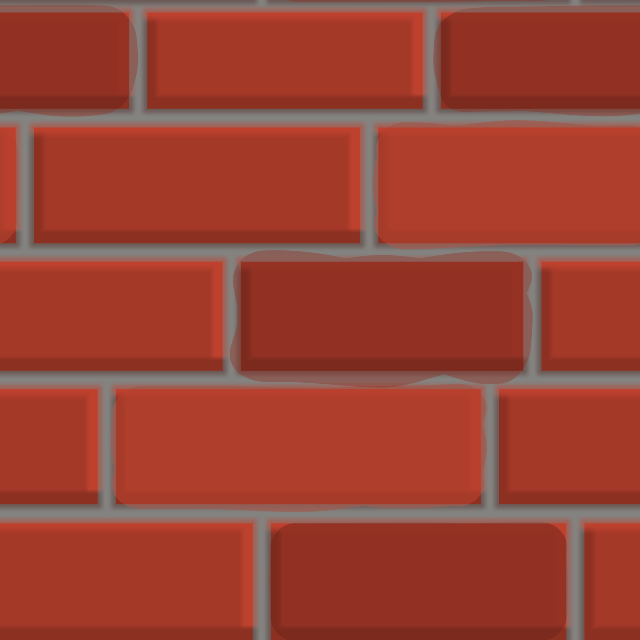
This pattern is drawn by a three.js fragment shader. Its source:

```glsl
// Seamless brick wall: five uneven courses, each one plain and one tinted brick.
// Every brick is a box with soft bevels that spill onto the mortar; tinted bricks
// also carry a wobbly stain, dark and bright on alternate courses.

varying vec2 vUv;

const int COURSES = 5;
const float JOINT = 0.0284;       // width of the upright mortar joints
const float EDGE = 0.0009;        // edge smoothing
const float SPILL = 0.0135;       // reach of the bevel outside a brick
const float STAIN_ROUND = 0.042;  // corner radius of a stain
const float STAIN_ON_MORTAR = 0.42;
const float LIGHT_SPILL = 0.50;
const float SHADE_SPILL = 0.48;
const float FACE_SHADE = 0.15;
const vec2 STAIN_WAVES = vec2(6.0, 13.0);

const vec3 MORTAR = vec3(0.515, 0.512, 0.502);
const vec3 PLAIN = vec3(0.645, 0.222, 0.157);
const vec3 DARK = vec3(0.572, 0.192, 0.137);
const vec3 BRIGHT = vec3(0.692, 0.243, 0.171);
const vec3 LIGHT = vec3(0.745, 0.255, 0.182);
const vec3 SHADOW = vec3(0.32, 0.19, 0.17);

// Share of the highlight (x) and shade (y) that shows through each stain
const vec2 DARK_RELIEF = vec2(0.08, 1.0);
const vec2 BRIGHT_RELIEF = vec2(0.6, 0.35);

float hash(vec2 p) {
  vec3 q = fract(p.xyx * 0.1031);
  q += dot(q, q.yzx + 33.33);
  return fract((q.x + q.y) * q.z);
}

float noise(vec2 p) {
  vec2 cell = floor(p);
  vec2 f = fract(p);
  f = f * f * (3.0 - 2.0 * f);
  float low = mix(hash(cell), hash(cell + vec2(1.0, 0.0)), f.x);
  float high = mix(hash(cell + vec2(0.0, 1.0)), hash(cell + 1.0), f.x);
  return mix(low, high, f.y);
}

float boxDistance(vec2 p, vec2 halfSize) {
  vec2 q = abs(p) - halfSize;
  return length(max(q, 0.0)) + min(max(q.x, q.y), 0.0);
}

// Left, bottom, right and top of the tinted brick in a course
vec4 tintedBounds(int course) {
  if (course == 0) return vec4(0.4232, 0.0, 0.8848, 0.1823);
  if (course == 1) return vec4(0.1810, 0.2122, 0.7513, 0.3919);
  if (course == 2) return vec4(0.3763, 0.4206, 0.8177, 0.5911);
  if (course == 3) return vec4(0.5911, 0.6198, 1.0247, 0.8008);
  return vec4(0.6888, 0.8301, 1.2018, 0.9805);
}

// How far the stain creeps out of its brick
float stainReach(int course) {
  if (course == 0) return 0.002;
  if (course == 2) return 0.013;
  return course == 4 ? 0.008 : 0.006;
}

// Wobbly rounded patch with cusps where its lobes meet
float stainMask(vec2 p, vec2 halfSize, float reach, float seed) {
  float lobes = abs(2.0 * noise(p * STAIN_WAVES + seed * 17.0 + 40.0) - 1.0);
  float d = boxDistance(p, halfSize + 0.4 * reach - STAIN_ROUND) - STAIN_ROUND;
  return 1.0 - smoothstep(-EDGE, EDGE, d - 1.8 * reach * lobes);
}

vec3 paintBrick(vec3 color, vec4 bounds, vec3 tint, vec2 relief, float reach, float seed) {
  vec2 halfSize = 0.5 * (bounds.zw - bounds.xy);
  vec2 p = fract(vUv - 0.5 * (bounds.xy + bounds.zw) + 0.5) - 0.5;
  vec2 fromLow = halfSize + p;
  vec2 fromHigh = halfSize - p;
  vec2 inset = min(fromLow, fromHigh);
  vec2 fade = smoothstep(-SPILL, 0.0, inset);
  float halo = fade.x * fade.y;
  float body = smoothstep(-EDGE, EDGE, min(inset.x, inset.y));
  float stain = reach > 0.0 ? stainMask(p, halfSize, reach, seed) : 0.0;

  // Bevels: lit top and right, shaded left and bottom
  float top = 1.0 - smoothstep(0.002, 0.019, fromHigh.y);
  float right = 1.0 - smoothstep(0.011, 0.022, fromHigh.x);
  float left = 1.0 - smoothstep(0.008, 0.021, fromLow.x);
  float bottom = 1.0 - smoothstep(0.015, 0.025, fromLow.y);
  float lit = max(top, right) * (1.0 - bottom);
  float shade = max(left * (1.0 - top), bottom);
  vec2 shown = mix(vec2(1.0), relief, stain);

  // Face of the brick
  vec3 face = mix(PLAIN, tint, stain);
  face = mix(face, LIGHT, lit * shown.x);
  face *= 1.0 - FACE_SHADE * shade * shown.y;

  // Spill and stain over the mortar
  vec3 ground = mix(color, LIGHT, LIGHT_SPILL * lit * halo * shown.x);
  ground = mix(ground, SHADOW, SHADE_SPILL * shade * halo * shown.y);
  ground = mix(ground, tint, STAIN_ON_MORTAR * stain);
  return mix(ground, face, body);
}

void main() {
  vec3 color = MORTAR;
  for (int i = 0; i < COURSES; i++) {
    float course = float(i);
    bool isDark = mod(course, 2.0) < 0.5;
    vec4 tinted = tintedBounds(i);
    vec4 plain = vec4(tinted.z + JOINT, tinted.y, tinted.x + 1.0 - JOINT, tinted.w);
    color = paintBrick(color, plain, PLAIN, vec2(1.0), 0.0, course);
    color = paintBrick(color, tinted, isDark ? DARK : BRIGHT,
      isDark ? DARK_RELIEF : BRIGHT_RELIEF, stainReach(i), course);
  }
  gl_FragColor = vec4(color, 1.0);
}
```
